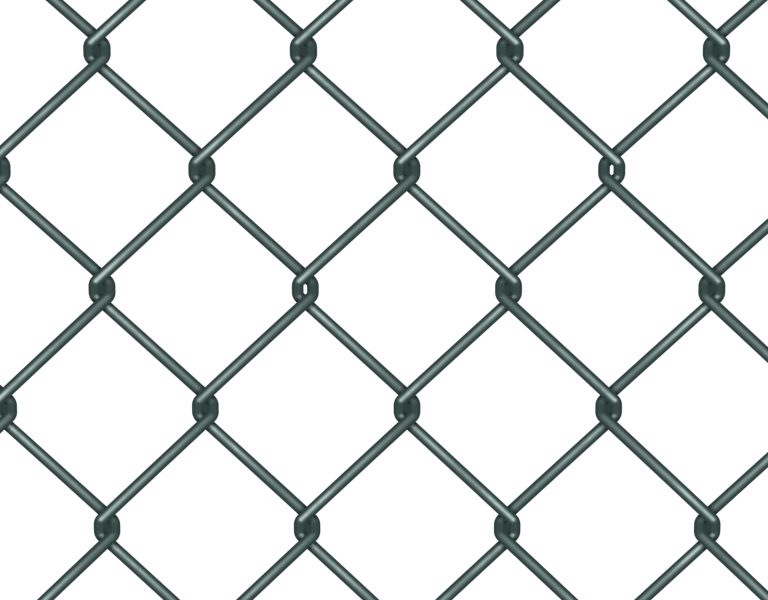
Write a WebGL 2 fragment shader that draws this pattern.

```glsl
#version 300 es
precision highp float;

uniform vec2 u_resolution;
out vec4 outColor;

// Layout, in units of the canvas height
const vec2 ORIGIN = vec2(0.170, 0.518);        // centre of one knot
const vec2 HALF_PERIOD = vec2(0.1694, 0.1988); // step to the next staggered knot
const float KEYSTONE = 0.04;                   // widening towards the top
const float KEYSTONE_AXIS = 0.70;
const float LAST_PLAIN_COLUMN = 3.5;           // knots beyond it are mirrored

// Wire shape
const float WIRE_RADIUS = 0.0096;
const float BEND_RADIUS = 0.0127;
const float BEND_STRETCH = 0.0050;
const float SOFTNESS = 0.0014;
const float OPEN_KNOTS = 0.2;                  // share of knots with a gap

// Colours
const vec3 BACKGROUND = vec3(1.0);
const vec3 WIRE_DARK = vec3(0.18, 0.25, 0.24);
const vec3 WIRE_BODY = vec3(0.29, 0.36, 0.35);
const vec3 WIRE_SHINE = vec3(0.70, 0.77, 0.75);

float hash(vec2 p) {
    p = fract(p * vec2(0.1031, 0.1137));
    p += dot(p, p.yx + 33.33);
    return fract((p.x + p.y) * p.x * 17.0);
}

float noise(vec2 p) {
    vec2 i = floor(p), f = fract(p);
    f = f * f * (3.0 - 2.0 * f);
    return mix(mix(hash(i), hash(i + vec2(1, 0)), f.x),
               mix(hash(i + vec2(0, 1)), hash(i + vec2(1, 1)), f.x), f.y);
}

// Direction of the straight part: tangent to the bend, through the midpoint
vec2 wireDirection() {
    vec2 m = 0.5 * HALF_PERIOD - vec2(0.0, BEND_STRETCH);
    float angle = atan(m.y, m.x) - asin(BEND_RADIUS / length(m));
    return vec2(cos(angle), sin(angle));
}

// Wire bent to the left: signed distance to its axis, normal height, distance along
vec3 bentWire(vec2 p, vec2 dir) {
    vec2 e = vec2(p.x, abs(p.y) - BEND_STRETCH);
    float along = dot(e, dir);
    vec2 normal = vec2(-1.0, 0.0);
    if (along > 0.0) normal = vec2(-dir.y, dir.x);
    else if (e.y > 0.0) normal = normalize(e);
    return vec3(dot(e, normal) - BEND_RADIUS, p.y < 0.0 ? -normal.y : normal.y, along);
}

// Round metal shading with a streaky highlight
vec3 shadeWire(vec3 wire, float knotShine, vec2 p, vec2 dir) {
    float across = wire.x / WIRE_RADIUS;
    float slope = wire.y / dir.x;
    float t = clamp(wire.z / (0.5 * length(HALF_PERIOD)), 0.0, 1.0);
    float shine = mix(knotShine, 0.55, t) * smoothstep(0.35, 0.9, abs(slope));
    shine *= 0.55 + 0.7 * noise(p * 28.0) + 0.2 * noise(p * 170.0);
    float offset = (across * sign(slope) - 0.08) / 0.36;
    vec3 color = mix(WIRE_BODY, WIRE_DARK, smoothstep(0.25, 0.85, abs(across)));
    color = mix(WIRE_DARK, color, 0.4 + 0.6 * abs(slope));
    return mix(color, WIRE_SHINE, clamp(shine * exp(-offset * offset), 0.0, 1.0));
}

float coverage(float d) {
    float blur = max(SOFTNESS, 0.75 / u_resolution.y);
    return 1.0 - smoothstep(-blur, blur, d);
}

void main() {
    vec2 p = gl_FragCoord.xy / u_resolution.y;
    vec2 q = p;
    q.x = KEYSTONE_AXIS + (p.x - KEYSTONE_AXIS) / (1.0 + KEYSTONE * (p.y - ORIGIN.y));
    q -= ORIGIN;

    // Nearest knot of the staggered lattice
    vec2 s = q / HALF_PERIOD;
    vec2 diagonal = floor(0.5 * vec2(s.x + s.y, s.x - s.y) + 0.5);
    vec2 knot = vec2(diagonal.x + diagonal.y, diagonal.x - diagonal.y);
    q -= knot * HALF_PERIOD;
    if (knot.x > LAST_PLAIN_COLUMN) q.x = -q.x;

    // Two hooked wires, one the half turn of the other
    vec2 dir = wireDirection();
    vec3 hook = bentWire(q, dir);
    vec3 partner = bentWire(-q, dir);
    partner.y = -partner.y;
    vec3 hookColor = shadeWire(hook, 1.0, p, dir);
    vec3 partnerColor = shadeWire(partner, 0.2, p, dir);

    // The overlap swaps between the upper and lower half of the knot
    bool hookInFront = q.y > 0.0;
    float front = abs(hookInFront ? hook.x : partner.x);
    float back = abs(hookInFront ? partner.x : hook.x);
    vec3 frontColor = hookInFront ? hookColor : partnerColor;
    vec3 backColor = hookInFront ? partnerColor : hookColor;
    backColor *= mix(0.65, 1.0, smoothstep(WIRE_RADIUS, 1.9 * WIRE_RADIUS, front));

    // Dark inside of the knot, then back and front wire
    vec3 color = BACKGROUND;
    if (hash(knot + 41.0) > OPEN_KNOTS)
        color = mix(color, WIRE_DARK, coverage(length(q) - BEND_RADIUS));
    color = mix(color, backColor, coverage(back - WIRE_RADIUS));
    color = mix(color, frontColor, coverage(front - WIRE_RADIUS));
    outColor = vec4(color, 1.0);
}
```
